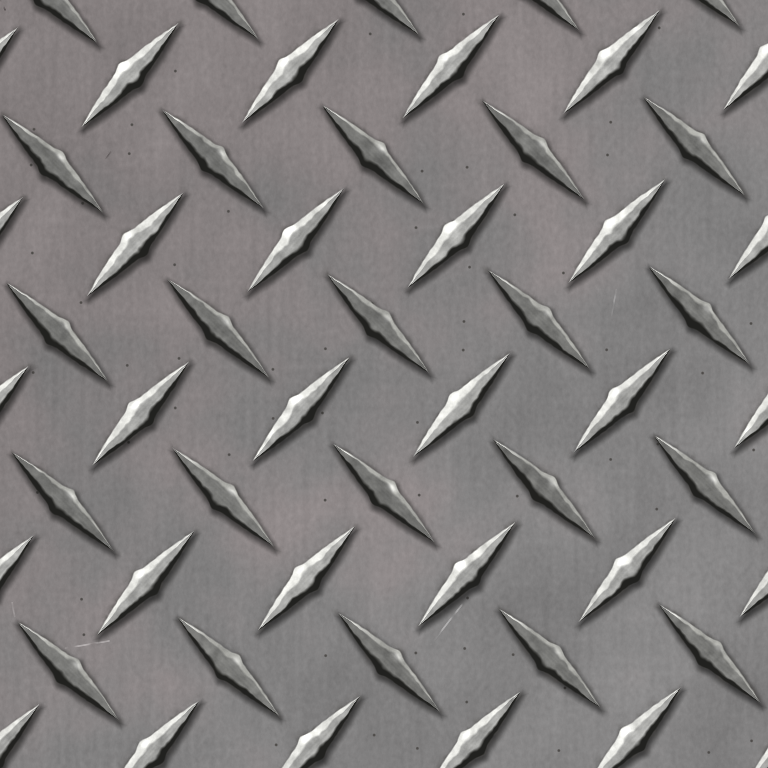
Write a Shadertoy shader that draws this texture.

```glsl
const mat2 LATTICE = mat2(0.2089, 0.0056, -0.0069, 0.2204); // columns: step across, step up
const vec2 RISING_ORIGIN = vec2(0.1693, 0.9023);
const vec2 FALLING_ORIGIN = vec2(0.0677, 0.7878);
const vec2 RISING_AXIS = vec2(0.682, 0.732);
const vec2 FALLING_AXIS = vec2(0.718, -0.697);
const float HALF_LENGTH = 0.0912;
const float HALF_WIDTH = 0.0165;
const float BOSS_HEIGHT = 0.0038;
const float BOSS_LENGTH = 0.009;
const vec2 SHADOW_OFFSET = vec2(0.002, -0.005);
const float SHADOW_SOFTNESS = 0.009;
const int SCRATCH_COUNT = 6;

const vec3 PLATE = vec3(0.520, 0.515, 0.515);
const vec3 PLATE_WARM = vec3(0.525, 0.500, 0.500);
const vec3 GRIME = vec3(0.31, 0.30, 0.29);
const vec3 UNDERSIDE = vec3(0.13, 0.13, 0.12);
const vec3 FACE_DULL = vec3(0.46, 0.46, 0.45);
const vec3 FACE_LIT = vec3(0.65, 0.65, 0.64);
const vec3 RIM_DULL = vec3(0.66, 0.66, 0.64);
const vec3 HIGHLIGHT = vec3(0.92, 0.92, 0.90);

vec2 hash2(vec2 p) {
    vec3 q = fract(p.xyx * vec3(0.1031, 0.1030, 0.0973));
    q += dot(q, q.yzx + 33.33);
    return fract((q.xx + q.yz) * q.zy);
}

float cornerSlope(vec2 cell, vec2 offset) {
    return dot(hash2(cell) * 2.0 - 1.0, offset);
}

float gradientNoise(vec2 p) {
    vec2 i = floor(p), f = p - i;
    vec2 u = f * f * f * (f * (f * 6.0 - 15.0) + 10.0);
    vec2 e = vec2(1.0, 0.0);
    return mix(mix(cornerSlope(i, f), cornerSlope(i + e, f - e), u.x),
               mix(cornerSlope(i + e.yx, f - e.yx), cornerSlope(i + 1.0, f - 1.0), u.x), u.y);
}

float fbm(vec2 p) {
    float sum = 0.0, amplitude = 1.0;
    for (int i = 0; i < 4; i++) {
        sum += amplitude * gradientNoise(p);
        p = p * 2.03 + 17.1;
        amplitude *= 0.55;
    }
    return sum;
}

// Pointed lens with a small boss on either side of its middle
float lugHalfWidth(float x) {
    float t = abs(x) / HALF_LENGTH, b = x / BOSS_LENGTH;
    return HALF_WIDTH * (1.0 - t) * (1.0 + 0.5 * t) + BOSS_HEIGHT * exp(-b * b);
}

float lugDistance(vec2 p) {
    return max(abs(p.y) - lugHalfWidth(p.x), 0.8 * (abs(p.x) - HALF_LENGTH));
}

vec3 plateColor(vec2 uv) {
    float cloud = fbm(uv * 5.0 + 3.0);
    float streak = gradientNoise(uv * vec2(110.0, 7.0));
    float grain = fbm(uv * vec2(150.0, 110.0));
    float warmth = smoothstep(-0.4, 0.6, uv.y - uv.x + cloud);
    vec3 color = mix(PLATE, PLATE_WARM, warmth);
    color *= 1.0 + 0.13 * cloud + 0.05 * streak + 0.07 * grain;

    // Sparse pits
    vec2 grid = uv * 16.0, cell = floor(grid), h = hash2(cell + 5.0);
    float pit = length(grid - cell - 0.2 - 0.6 * h) / 16.0;
    color = mix(color, GRIME, step(0.72, h.x) * (1.0 - smoothstep(0.0006, 0.0028, pit)));

    // Fine scratches, broken along their length
    for (int i = 0; i < SCRATCH_COUNT; i++) {
        vec2 r = hash2(vec2(i, 41)), s = hash2(vec2(i, 73)) - 0.5;
        vec2 span = 0.13 * s, p = uv - r;
        float along = clamp(dot(p, span) / dot(span, span), 0.0, 1.0);
        float line = 1.0 - smoothstep(0.0004, 0.0018, length(p - span * along));
        float broken = smoothstep(-0.2, 0.2, gradientNoise(uv * 70.0));
        color += 0.16 * sign(s.x) * line * broken;
    }
    return color;
}

void drawLugs(inout vec3 color, vec2 uv, vec2 origin, vec2 axis, float lit) {
    vec2 q = inverse(LATTICE) * (uv - origin), cell = round(q);
    vec2 offset = LATTICE * (q - cell), seed = hash2(cell + 31.0 * lit + 9.0);
    mat2 toLug = transpose(mat2(axis, vec2(-axis.y, axis.x)));
    vec2 p = toLug * offset;
    float rough = gradientNoise(uv * 130.0), wear = fbm(uv * 55.0);
    float d = lugDistance(p) + 0.0009 * rough;

    // Cast shadow and grime gathered at the foot
    float shade = lugDistance(toLug * (offset - SHADOW_OFFSET));
    color *= 1.0 - 0.55 * (1.0 - smoothstep(-0.004, SHADOW_SOFTNESS, shade));
    float grime = exp(-max(d, 0.0) / 0.004) * smoothstep(-0.1, 0.6, wear + 0.15);
    color = mix(color, GRIME, 0.6 * grime);

    // Face, dark lower bevel and bright upper bevel
    float across = p.y / max(lugHalfWidth(p.x), 0.001);
    across += 0.35 * gradientNoise(vec2(p.x * 45.0, seed.x * 50.0)) + 0.12 * rough;
    vec3 metal = mix(FACE_DULL, FACE_LIT, lit);
    metal *= 0.95 + 0.1 * seed.y + 0.22 * wear + 0.12 * gradientNoise(p * vec2(30.0, 260.0));
    metal = mix(metal, UNDERSIDE, 1.0 - smoothstep(-0.68, -0.36, across));
    float tipGlint = 1.0 - smoothstep(-0.075, -0.035, p.x);
    vec3 rim = mix(RIM_DULL, HIGHLIGHT, max(lit, 0.8 * tipGlint)) * (1.0 + 0.2 * wear);
    float rimStart = mix(0.52, 0.25, lit);
    metal = mix(metal, rim, smoothstep(rimStart, rimStart + 0.25, across));
    vec2 glint = (p - vec2(0.003, 0.013)) / vec2(0.007, 0.004);
    metal += 0.25 * exp(-dot(glint, glint)) * (0.6 + 0.6 * seed.x);

    float pixel = 1.0 / iResolution.y;
    color = mix(color, metal, 1.0 - smoothstep(-pixel, pixel, d));
}

void mainImage(out vec4 fragColor, in vec2 fragCoord) {
    vec2 uv = fragCoord / iResolution.y;
    vec3 color = plateColor(uv);
    drawLugs(color, uv, RISING_ORIGIN, RISING_AXIS, 1.0);
    drawLugs(color, uv, FALLING_ORIGIN, FALLING_AXIS, 0.0);
    fragColor = vec4(clamp(color, 0.0, 1.0), 1.0);
}
```
